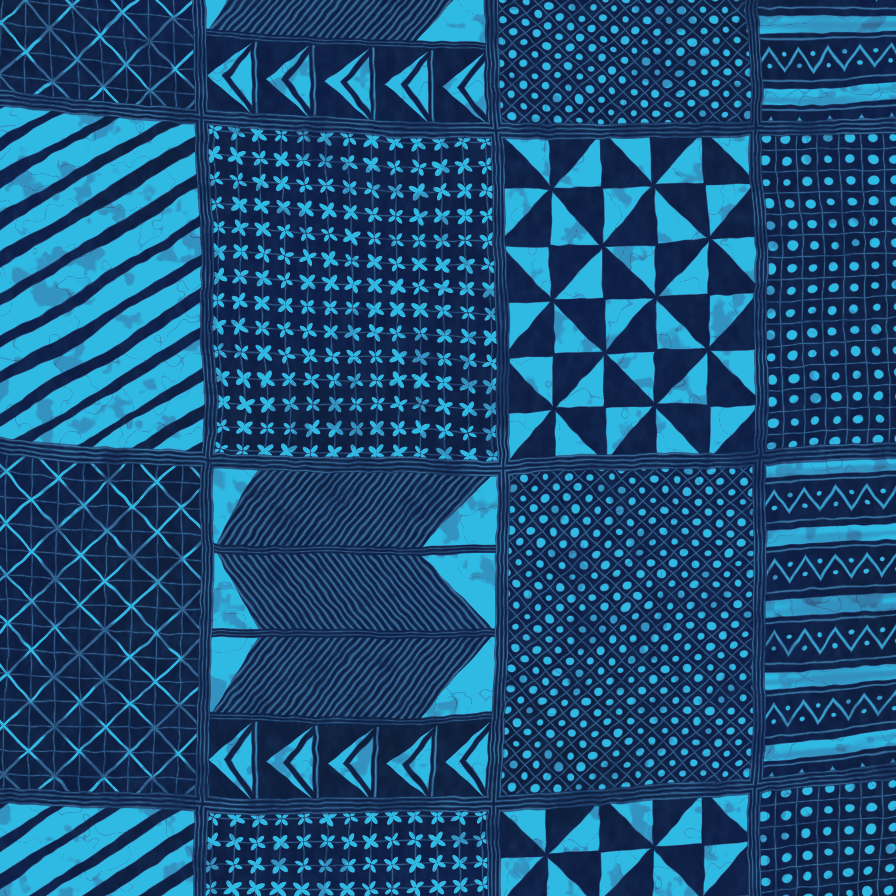
Write a Shadertoy shader that draws this pattern.

```glsl
// Patchwork of wax-resist dyed cloth: four columns of panels in two alternating
// row kinds. Each panel function returns wax coverage (0 = dark dye, 1 = cyan);
// hand-drawn wobble, crackle and mottling are added before colouring.

float hash(vec2 p) {
    vec3 h = fract(vec3(p.xyx) * 0.1031);
    h += dot(h, h.yzx + 33.33);
    return fract((h.x + h.y) * h.z);
}

float noise(vec2 p) {
    vec2 i = floor(p), f = fract(p);
    f = f * f * (3.0 - 2.0 * f);
    return mix(mix(hash(i), hash(i + vec2(1, 0)), f.x),
               mix(hash(i + vec2(0, 1)), hash(i + vec2(1, 1)), f.x), f.y);
}

float fbm(vec2 p) {
    return 0.55 * noise(p) + 0.3 * noise(p * 2.1 + 7.0) + 0.15 * noise(p * 4.3 + 19.0);
}

float fill(float d, float px) { return 1.0 - smoothstep(-px, px, d); }

// Distance to the nearest line of a repeated set, lines at cell edges
float lineDist(float x, float period) {
    return (0.5 - abs(fract(x / period) - 0.5)) * period;
}

float gridLines(vec2 q, vec2 cell, float halfWidth, float px) {
    return fill(min(lineDist(q.x, cell.x), lineDist(q.y, cell.y)) - halfWidth, px);
}

float diagonalStripes(vec2 q, float px) {
    float across = q.y + 0.68 * q.x;
    float halfWidth = 0.0085 + 0.006 * noise(vec2(floor(across / 0.043 + 0.5) * 5.0, q.x * 14.0));
    return fill(lineDist(across, 0.043) * 0.83 - halfWidth, px);
}

float starLattice(vec2 q, float px) {
    float grid = gridLines(q, vec2(0.028), 0.0007, px) * 0.5;
    vec2 diag = vec2(q.x + q.y, q.x - q.y);
    float dash = 0.5 + 0.5 * smoothstep(0.3, 0.65, noise(q * 45.0));
    return max(grid, gridLines(diag, vec2(0.056), 0.0022, px) * dash);
}

float petalCrosses(vec2 q, vec2 cell, float px) {
    vec2 id = floor(q / cell), r = (fract(q / cell) - 0.5) * cell;
    float lines = gridLines(q + 0.5 * cell, cell, 0.0007, px) * 0.5;
    float a = 0.785 + 0.7 * (hash(id) - 0.5);
    r = abs(mat2(cos(a), sin(a), -sin(a), cos(a)) * r);
    vec2 petal = vec2(max(r.x, r.y) - 0.0055, 2.0 * min(r.x, r.y));
    return max(lines, fill(length(petal) - 0.0045 - 0.0015 * hash(id + 9.0), px));
}

float pinwheels(vec2 q, vec2 cell, float px) {
    vec2 id = floor(q / cell), f = fract(q / cell);
    bool evenCell = mod(id.x + id.y, 2.0) < 0.5;
    float side = evenCell ? f.x - f.y : 1.0 - f.x - f.y;
    if (mod(id.x, 2.0) > 0.5) side = -side;
    vec2 edge = min(f, 1.0 - f) * cell;
    return fill(max(0.0012 - side * cell.x * 0.7, 0.0015 - min(edge.x, edge.y)), px);
}

float dottedGrid(vec2 q, vec2 cell, float radius, float px) {
    vec2 id = floor(q / cell), r = (fract(q / cell) - 0.5) * cell;
    r += (vec2(hash(id), hash(id + 5.0)) - 0.5) * 0.002;
    float dotWax = fill(length(r) - radius * (0.8 + 0.4 * hash(id + 3.0)), px);
    return max(dotWax, gridLines(q, cell, 0.0007, px) * 0.55);
}

float zigzagBands(vec2 q, float px) {
    float y = mod(q.y, 0.0845), x = q.x / 0.034;
    float bar = fill(abs(y - 0.014) - 0.010, px) * (0.72 + 0.28 * noise(vec2(q.x * 12.0, q.y * 160.0)));
    float rails = fill(min(abs(y - 0.030), abs(y - 0.079)) - 0.0012, px) * 0.6;
    float wave = 0.054 + 0.026 * (abs(fract(x) - 0.5) * 2.0 - 0.5);
    float zig = fill(abs(y - wave) * 0.55 - 0.0016, px) * 0.85;
    vec2 upper = vec2((fract(x) - 0.5) * 0.034, y - 0.061);
    vec2 lower = vec2((fract(x + 0.5) - 0.5) * 0.034, y - 0.047);
    float dots = fill(min(length(upper), length(lower)) - 0.0028, px);
    return max(max(bar, rails), max(zig, dots));
}

// Three hatched feather bands above one band of arrowheads
float feathersAndArrows(vec2 q, vec2 size, float px) {
    float h = size.y / 4.0, band = floor(q.y / h), f = fract(q.y / h);
    float edge = min(f, 1.0 - f) * h;
    float rail = fill(abs(edge - 0.002) - 0.0007, px) * 0.45;
    float wax;
    if (band < 2.5) {
        float lean = mod(band, 2.0) > 0.5 ? f : 1.0 - f;
        float ends = max(0.008 + 0.055 * lean - q.x, q.x - 0.235 - 0.085 * lean);
        float hatch = fill(lineDist(q.x - 0.075 * lean, 0.0085) * 0.78 - 0.0014, px);
        wax = max(fill(-ends, px), hatch * 0.55);
    } else {
        float x = mod(q.x, size.x / 5.0), a = abs(f - 0.5) * h;
        float head = max(a - 0.85 * (x - 0.007), x - 0.056);
        float slash = 0.003 - abs(a - 1.3 * (x - 0.028)) * 0.6;
        wax = max(fill(max(head, slash), px), fill(abs(x - 0.061) - 0.0012, px) * 0.7);
    }
    return max(rail, wax * fill(0.005 - edge, px));
}

float panel(int column, bool plainRow, vec2 q, vec2 size, float px) {
    if (column == 0) return plainRow ? diagonalStripes(q, px) : starLattice(q, px);
    if (column == 1) return plainRow ? petalCrosses(q, size / vec2(13, 14), px) : feathersAndArrows(q, size, px);
    if (column == 2) return plainRow ? pinwheels(q, size / vec2(5, 6), px)
        : dottedGrid(mat2(0.74, 0.67, -0.67, 0.74) * q, vec2(0.0175), 0.0043, px);
    return plainRow ? dottedGrid(q, vec2(0.0235, 0.026), 0.0052, px) : zigzagBands(q, px);
}

vec3 dyeColor(float wax, float shade) {
    vec3 c = mix(vec3(0.05, 0.11, 0.21), vec3(0.05, 0.11, 0.27), shade);
    c = mix(c, vec3(0.11, 0.22, 0.38), smoothstep(0.0, 0.28, wax));
    c = mix(c, vec3(0.20, 0.39, 0.55), smoothstep(0.28, 0.55, wax));
    c = mix(c, vec3(0.20, 0.57, 0.75), smoothstep(0.55, 0.78, wax));
    return mix(c, vec3(0.18, 0.73, 0.89), smoothstep(0.78, 0.97, wax));
}

void mainImage(out vec4 fragColor, in vec2 fragCoord) {
    float px = 1.0 / iResolution.y;
    vec2 cloth = fragCoord * px;
    cloth.y = 1.0 - cloth.y;

    // Sag of the cloth and wobble of the hand
    vec2 p = cloth;
    p.y -= 0.022 * sin(3.14 * cloth.x) + 0.08 * (0.5 - cloth.y) * cloth.x;
    p.x -= 0.010 * sin(3.14 * cloth.y) - 0.005;
    p += 0.007 * (vec2(noise(cloth * 11.0), noise(cloth * 11.0 + 40.0)) - 0.5);
    p += 0.0022 * (vec2(noise(cloth * 85.0), noise(cloth * 85.0 + 60.0)) - 0.5);

    // Panel layout
    vec4 bounds = vec4(-0.08, 0.228, 0.555, 0.845);
    int column = int(step(bounds.y, p.x) + step(bounds.z, p.x) + step(bounds.w, p.x));
    float right = column < 3 ? bounds[column + 1] : 1.15;
    float row = floor((p.y - 0.11) / 0.39);
    vec2 size = vec2(right - bounds[column], 0.39);
    vec2 q = p - vec2(bounds[column], 0.11 + row * 0.39);
    float wax = panel(column, mod(row, 2.0) < 0.5, q, size, px);

    // Seams of loose parallel lines
    vec2 inset = min(q, size - q);
    float seam = min(inset.x, inset.y * 0.8);
    float seamLines = fill(lineDist(seam + 0.002, 0.0042) - 0.0008, px);
    wax = mix(seamLines * (0.3 + 0.4 * noise(cloth * 30.0)), wax, smoothstep(0.0065, 0.0085, seam));

    // Crackle, mottling and dye haze
    float crack = fill(abs(fbm(cloth * 24.0) - 0.5) - 0.006, 0.008);
    float mottle = smoothstep(0.56, 0.72, fbm(cloth * 42.0 + 13.0));
    wax *= 1.0 - 0.22 * crack - 0.22 * mottle;
    wax += 0.15 * fbm(cloth * vec2(110.0, 70.0)) * (1.0 - wax);
    fragColor = vec4(dyeColor(wax, noise(cloth * 6.0)), 1.0);
}
```
